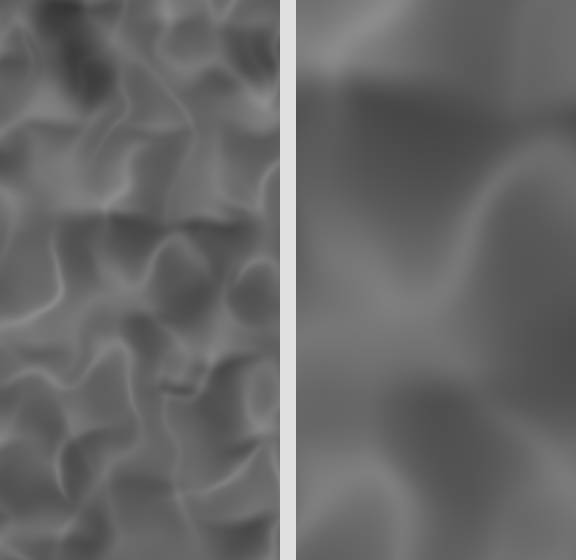
Left: the whole. Right: its middle third, enlarged.
Write a Shadertoy shader that draws this texture map.

```glsl
// Soft grey relief: wavering pale ridges, flat-bottomed glints and dark hollows.
#define RIDGE_SCALE 3.7    // main ridge cells per canvas width
#define RIDGE_WIDTH 0.075  // thickness of the ridge crests
#define RIDGE_GAIN 0.135   // brightness of the ridge crests
#define GLINT_SCALE 2.9    // glint cells per canvas width
#define GLINT_GAIN 0.10    // brightness of the glints
#define SHADE_GAIN 0.10    // darkness below the glints
#define HOLLOW_GAIN 0.19   // depth of the dark hollows
#define WARP 0.10          // bending of all forms
#define BASE_GREY 0.356

vec2 hash2(vec2 p) {
    p = vec2(dot(p, vec2(127.1, 311.7)), dot(p, vec2(269.5, 183.3)));
    return fract(sin(p) * 43758.5453);
}

// Gradient noise, about -0.7 to 0.7
float cornerSlope(vec2 cell, vec2 offset, vec2 f) {
    return dot(hash2(cell + offset) * 2.0 - 1.0, f - offset);
}

float noise(vec2 p) {
    vec2 i = floor(p), f = fract(p);
    vec2 u = f * f * f * (f * (f * 6.0 - 15.0) + 10.0);
    float low = mix(cornerSlope(i, vec2(0, 0), f), cornerSlope(i, vec2(1, 0), f), u.x);
    float high = mix(cornerSlope(i, vec2(0, 1), f), cornerSlope(i, vec2(1, 1), f), u.x);
    return mix(low, high, u.y);
}

// Bright crest along the zero line of the noise
float ridge(vec2 p, float width) {
    float n = noise(p) / width;
    return 1.0 / (1.0 + n * n);
}

// Scattered wedges: lit above a level edge, shaded below it
float glints(vec2 p) {
    vec2 cell = floor(p);
    float sum = 0.0;
    for (int y = -1; y <= 1; y++)
    for (int x = -1; x <= 1; x++) {
        vec2 id = cell + vec2(x, y);
        vec2 d = p - id - 0.1 - 0.8 * hash2(id + 17.0);
        vec2 rnd = hash2(id + 53.0);
        float side = smoothstep(-0.12, 0.08, d.y);
        float litX = (d.x - 0.4 * (rnd.y - 0.5) * d.y) / max(0.10, 0.27 - 0.3 * d.y);
        float shadeX = d.x / 0.36;
        float lit = side * exp(-litX * litX - 7.0 * d.y * d.y);
        float shade = (1.0 - side) * exp(-shadeX * shadeX - 7.0 * d.y * d.y);
        sum += mix(0.2, 1.0, rnd.x) * (GLINT_GAIN * lit - SHADE_GAIN * shade);
    }
    return sum;
}

void mainImage(out vec4 fragColor, in vec2 fragCoord) {
    vec2 uv = fragCoord / iResolution.x;

    // Bend the plane so that crests waver
    vec2 bend = vec2(noise(uv * 4.3 + 3.7), noise(uv * 4.3 + 31.2));
    bend += 0.4 * vec2(noise(uv * 8.5 + 13.1), noise(uv * 8.5 + 61.4));
    vec2 p = uv + WARP * bend;

    // Broad light and dark areas
    float grey = BASE_GREY + 0.12 * noise(p * 2.3 + 71.0) + 0.06 * noise(p * 6.0 + 9.0);
    grey -= HOLLOW_GAIN * smoothstep(0.08, 0.48, noise(p * vec2(2.2, 2.5) + 23.0));

    // Two sets of crests that fade in and out, taller than wide
    float strength = smoothstep(-0.45, 0.3, noise(uv * 3.0 + 47.0));
    vec2 stretch = vec2(1.0, 0.72) * RIDGE_SCALE;
    grey += RIDGE_GAIN * strength * ridge(p * stretch + 5.3, RIDGE_WIDTH);
    grey += 0.6 * RIDGE_GAIN * (1.0 - 0.6 * strength) * ridge(p * stretch * 0.85 + 83.1, RIDGE_WIDTH);

    grey += glints((uv + 0.7 * WARP * bend) * GLINT_SCALE);
    fragColor = vec4(vec3(clamp(grey, 0.16, 0.64)), 1.0);
}
```
